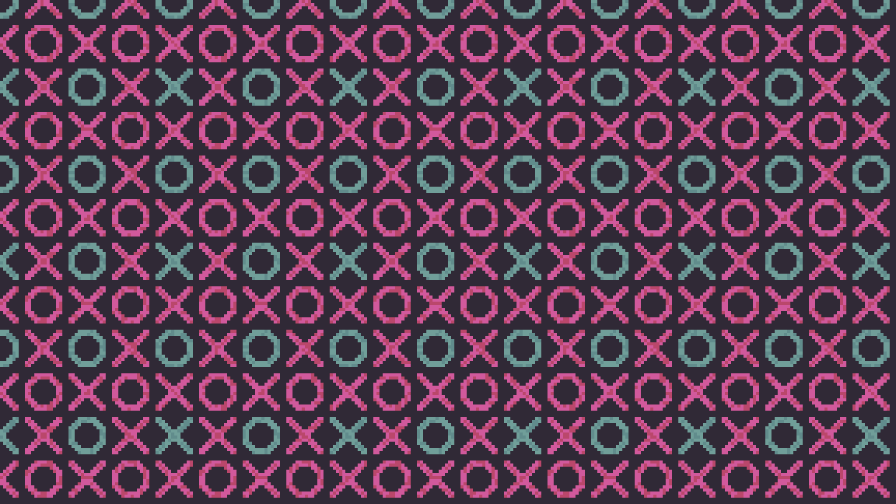
Write a Shadertoy shader that draws this pattern.

```glsl
// Pixel-art noughts and crosses in pink and teal on a dark ground.

float hash(vec2 p) {
    p = fract(p * vec2(0.1031, 0.1137));
    p += dot(p, p.yx + 33.33);
    return fract((p.x + p.y) * p.x * 17.3);
}

// Colour of one art pixel, counted from the top left.
vec3 artPixel(vec2 pixel) {
    vec2 cell = mod(floor((pixel + 7.0) / 14.0), 4.0);
    vec2 q = abs(mod(pixel + 7.0, 14.0) - 6.5);
    vec2 odd = mod(cell, 2.0);

    // Teal marks sit on even columns of even rows.
    bool teal = odd.x + odd.y < 0.5;
    bool cross = odd.y > 0.5 ? odd.x < 0.5
                             : odd.x > 0.5 || (cell.x < 0.5 && cell.y > 1.5);

    float diagonal = abs(q.x - q.y);
    float radius = length(q);
    bool inked = cross ? diagonal < 1.5 && max(q.x, q.y) < 6.0
                       : radius > 4.0 && radius < 6.1;
    if (!inked) return vec3(0.19, 0.16, 0.21);

    // Dithered shade, denser along the core of each cross.
    float density = cross ? (diagonal < 0.5 ? 0.65 : 0.15) : 0.33;
    float shade = step(hash(mod(pixel, 56.0) + 3.0), density);
    return teal ? mix(vec3(0.44, 0.62, 0.60), vec3(0.38, 0.55, 0.55), shade)
                : mix(vec3(0.82, 0.35, 0.61), vec3(0.73, 0.28, 0.42), shade);
}

void mainImage(out vec4 fragColor, in vec2 fragCoord) {
    // Average a 4 x 4 grid of samples to smooth the art-pixel edges.
    vec3 color = vec3(0.0);
    for (int i = 0; i < 16; i++) {
        vec2 offset = (vec2(i % 4, i / 4) - 1.5) / 4.0;
        vec2 uv = (fragCoord + offset) / iResolution.y;
        color += artPixel(floor(vec2(uv.x, 1.0 - uv.y) * 162.0));
    }
    fragColor = vec4(color / 16.0, 1.0);
}
```
